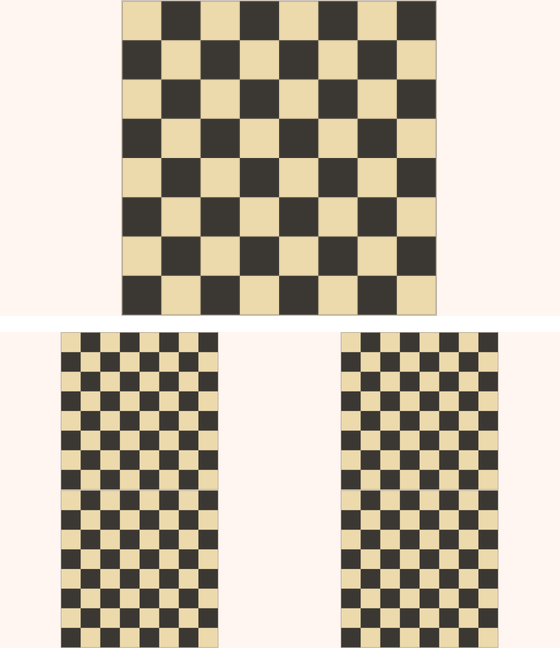
Top: one tile. Bottom: repeated 2 by 2.
Reproduce this pattern procedurally as a Shadertoy shader.

```glsl
// A flat checkerboard of 8 by 8 squares, framed by a hairline, on a pale ground.
// Two signed triangle waves multiply into the checks; a box distance cuts the
// board out. Opposite canvas edges show the same ground, so the image tiles.

const float SQUARES = 8.0;                    // squares per side
const float CELL = 0.12423;                   // square side, in canvas heights
const vec2 CENTER_SHIFT = vec2(-0.0029, 0.0); // board centre from canvas centre
const float FRAME_WIDTH = 0.0024;
const float SEAM_WIDTH = 0.0012;
const float SEAM_OPACITY = 0.45;

const vec3 GROUND = vec3(1.00, 0.96, 0.945);
const vec3 LIGHT = vec3(0.93, 0.853, 0.675);
const vec3 DARK = vec3(0.232, 0.220, 0.200);
const vec3 LINE = vec3(0.56, 0.53, 0.46);

// Coverage of the region where the signed distance is negative.
float coverage(float dist, float pixel) {
    return clamp(0.5 - dist / pixel, 0.0, 1.0);
}

// Coverage of a line that may be thinner than one pixel.
float lineCoverage(float dist, float width, float pixel) {
    return coverage(dist - 0.5 * width, pixel) - coverage(dist + 0.5 * width, pixel);
}

// Signed distance to the nearest cell edge: positive in even cells.
vec2 edgeWave(vec2 cells) {
    return abs(mod(cells - 0.5, 2.0) - 1.0) - 0.5;
}

float boxDistance(vec2 p, float halfSide) {
    vec2 d = abs(p) - halfSide;
    return max(d.x, d.y);
}

void mainImage(out vec4 fragColor, in vec2 fragCoord) {
    float pixel = 1.0 / iResolution.y;
    vec2 p = (fragCoord - 0.5 * iResolution.xy) * pixel - CENTER_SHIFT;

    // Checks, dark at the lower left
    vec2 edge = edgeWave(p / CELL + 0.5 * SQUARES) * CELL;
    vec2 side = clamp(2.0 * edge / pixel, -1.0, 1.0);
    vec3 board = mix(LIGHT, DARK, 0.5 + 0.5 * side.x * side.y);

    // Faint seams between squares
    float seamDist = min(abs(edge.x), abs(edge.y));
    board = mix(board, LINE, SEAM_OPACITY * lineCoverage(seamDist, SEAM_WIDTH, pixel));

    // Board outline and ground
    float boardDist = boxDistance(p, 0.5 * SQUARES * CELL);
    vec3 color = mix(GROUND, board, coverage(boardDist, pixel));
    color = mix(color, LINE, lineCoverage(boardDist, FRAME_WIDTH, pixel));

    fragColor = vec4(color, 1.0);
}
```
